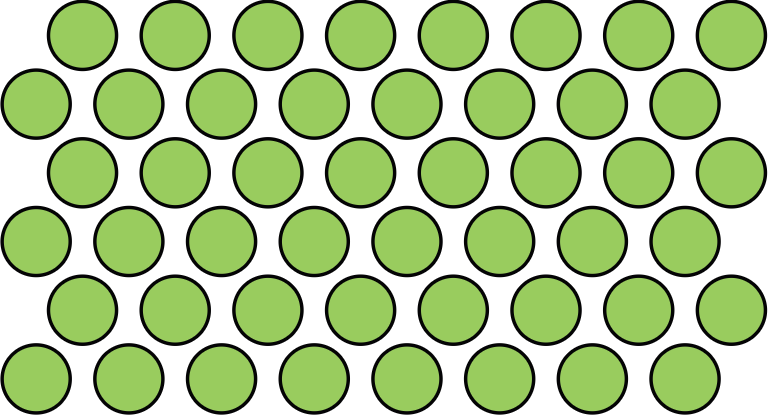
This pattern is drawn by a Shadertoy shader. Its source:

```glsl
#define GRID vec2(8.0, 6.0)
#define PITCH vec2(0.1207, 0.08945)
#define FIRST_CENTER vec2(0.0471, 0.0483)
#define RADIUS 0.0443
#define STROKE 0.0045
#define FILL_COLOR vec3(0.60, 0.80, 0.37)
#define LINE_COLOR vec3(0.015, 0.015, 0.02)
#define PAPER_COLOR vec3(1.0)

// Signed distance to the nearest disc in one row; odd rows shift half a pitch
float rowDistance(vec2 p, float row) {
    row = clamp(row, 0.0, GRID.y - 1.0);
    vec2 start = FIRST_CENTER + vec2(0.5 * mod(row, 2.0), row) * PITCH;
    float column = clamp(round((p.x - start.x) / PITCH.x), 0.0, GRID.x - 1.0);
    vec2 center = start + vec2(column * PITCH.x, 0.0);
    return length(p - center) - RADIUS;
}

float coverage(float dist, float pixel) {
    return clamp(0.5 - dist / pixel, 0.0, 1.0);
}

void mainImage(out vec4 fragColor, in vec2 fragCoord) {
    // Canvas width is one unit
    float pixel = 1.0 / iResolution.x;
    vec2 p = fragCoord * pixel;

    // Discs reach past their row strip, so test the rows below and above
    float row = floor((p.y - FIRST_CENTER.y) / PITCH.y);
    float dist = min(rowDistance(p, row), rowDistance(p, row + 1.0));

    // Outlined disc on paper
    vec3 color = mix(PAPER_COLOR, LINE_COLOR, coverage(dist - 0.5 * STROKE, pixel));
    color = mix(color, FILL_COLOR, coverage(dist + 0.5 * STROKE, pixel));
    fragColor = vec4(color, 1.0);
}
```
